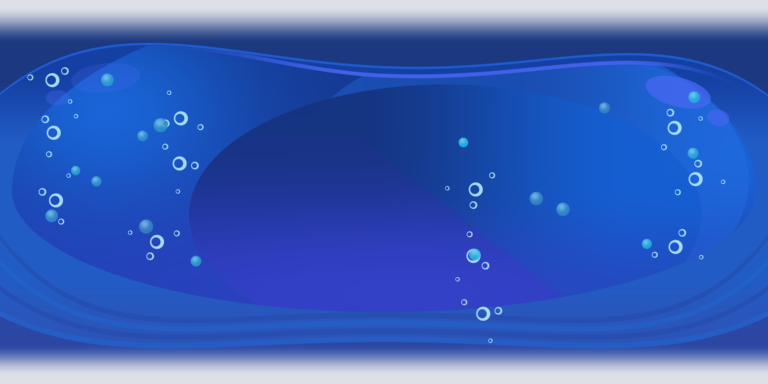
Write a Shadertoy shader that draws this background.

```glsl
const vec3 NAVY = vec3(0.11, 0.22, 0.50);
const vec3 DEEP = vec3(0.17, 0.28, 0.64);
const vec3 MIST = vec3(0.87, 0.88, 0.91);
const vec3 RIM = vec3(0.13, 0.36, 0.77);
const vec3 AZURE = vec3(0.10, 0.41, 0.87);
const vec3 VIOLET = vec3(0.19, 0.24, 0.77);
const vec3 LILAC = vec3(0.27, 0.40, 0.94);
const vec3 FOAM = vec3(0.72, 0.92, 1.0);

float hash(float n) {
    return fract(sin(n * 12.9898) * 4375.85);
}

float cover(float d, float px) {
    return 1.0 - smoothstep(-px, px, d);
}

float ellipse(vec2 q, vec2 r) {
    float k = length(q / r);
    return k * (k - 1.0) / max(length(q / (r * r)), 1e-4);
}

float glow(vec2 q, vec2 r) {
    return exp(-dot(q / r, q / r));
}

vec2 rotate(vec2 q, float a) {
    float c = cos(a), s = sin(a);
    return vec2(c * q.x - s * q.y, s * q.x + c * q.y);
}

// Wavy outline of the pool; u runs from -1 to 1 across the canvas
float topEdge(float u) {
    float s = u * u;
    return 0.825 + 0.244 * s - 0.316 * s * s - 0.014 * sin(3.0 * u);
}

float bottomEdge(float u) {
    float s = u * u;
    return 0.109 - 0.111 * s + 0.178 * s * s;
}

vec3 backdrop(float y) {
    vec3 c = mix(DEEP, NAVY, smoothstep(0.2, 0.85, y));
    float mist = smoothstep(0.885, 0.985, y) + 1.0 - smoothstep(0.02, 0.105, y);
    return mix(c, MIST, mist);
}

// Layered glass between the outline and the water
vec3 rimColor(vec2 p, float u, float px) {
    vec3 c = mix(RIM, vec3(0.08, 0.25, 0.64), smoothstep(0.6, 0.82, p.y));
    c = mix(c, vec3(0.17, 0.33, 0.72), 1.0 - smoothstep(0.12, 0.3, p.y));
    for (int i = 0; i < 4; i++) {
        float k = float(i);
        float y = bottomEdge(u) + 0.008 + 0.021 * k + 0.045 * k * pow(abs(u), 6.0);
        float band = cover(abs(p.y - y) - 0.007, px);
        vec3 tint = mod(k, 2.0) < 0.5 ? vec3(0.12, 0.40, 0.82) : vec3(0.14, 0.28, 0.66);
        c = mix(c, tint, 0.5 * band);
    }
    return c;
}

vec3 waterColor(vec2 p, float px) {
    vec3 c = mix(vec3(0.14, 0.25, 0.72), vec3(0.08, 0.22, 0.57), smoothstep(0.25, 0.8, p.y));
    c = mix(c, AZURE, 0.9 * glow(p - vec2(0.28, 0.71), vec2(0.36, 0.26)));
    c = mix(c, AZURE, 0.85 * smoothstep(1.3, 1.9, p.x) * smoothstep(0.2, 0.6, p.y));
    c = mix(c, AZURE + 0.04, 0.35 * cover(ellipse(p - vec2(1.35, 0.53), vec2(0.60, 0.37)), px));

    // Broad oval sheet, dark at its left and bright at its right
    float oval = cover(ellipse(p - vec2(1.16, 0.44), vec2(0.667, 0.34)), px);
    vec3 sheet = mix(vec3(0.08, 0.20, 0.50), vec3(0.08, 0.37, 0.82), smoothstep(0.9, 1.65, p.x));
    sheet = mix(sheet, vec3(0.14, 0.27, 0.72), 0.8 * (1.0 - smoothstep(0.2, 0.52, p.y)));
    c = mix(c, sheet, oval * 0.95);

    // Violet facet with a slanted right side
    float slant = dot(p - vec2(0.945, 0.633), normalize(vec2(0.78, 1.0)));
    float facet = cover(max(slant, p.y - 0.643), px) * oval;
    vec3 shade = mix(VIOLET, vec3(0.10, 0.20, 0.53), smoothstep(0.24, 0.64, p.y));
    c = mix(c, shade, 0.85 * facet);
    return mix(c, VIOLET + 0.02, 0.65 * glow(p - vec2(1.02, 0.24), vec2(0.5, 0.16)));
}

vec3 addGloss(vec3 c, vec2 p, vec2 center, vec2 r, float tilt, vec4 tint, float px) {
    float a = cover(ellipse(rotate(p - center, tilt), r), px);
    return mix(c, tint.rgb, a * tint.a);
}

vec3 addRing(vec3 c, vec2 q, float r, float alpha, float px) {
    float width = r * (0.22 + 0.1 * q.x / max(length(q), r));
    return mix(c, FOAM, alpha * cover(abs(length(q) - r) - width, px));
}

vec3 addOrb(vec3 c, vec2 q, float r, float vivid, float px) {
    float light = glow(q - r * vec2(-0.2, 0.35), vec2(0.6 * r));
    vec3 teal = mix(vec3(0.20, 0.50, 0.76), vec3(0.10, 0.76, 0.90), vivid);
    return mix(c, mix(teal, FOAM, 0.6 * light), 0.85 * cover(length(q) - r, px));
}

// Ring clusters rise in four columns; orbs alternate between the sides
vec3 addBubbles(vec3 c, vec2 p, float px) {
    vec4 columns = vec4(0.17, 0.44, 1.23, 1.78);
    vec4 heights = vec4(0.80, 0.71, 0.51, 0.68);
    for (int i = 0; i < 12; i++) {
        float k = float(i);
        vec2 center = vec2(columns[i % 4], heights[i % 4] - 0.16 * float(i / 4));
        center += 0.07 * (vec2(hash(k), hash(k + 30.0)) - 0.5);
        c = addRing(c, p - center, 0.015, 0.9, px);
        for (int j = 1; j < 4; j++) {
            float a = 2.4 * float(j) + 6.28 * hash(k + 60.0);
            vec2 offset = (0.025 + 0.016 * float(j)) * vec2(cos(a), sin(a));
            c = addRing(c, p - center - offset, 0.010 - 0.0018 * float(j), 0.85, px);
        }
    }
    for (int i = 0; i < 16; i++) {
        float k = float(i), side = mod(k, 2.0);
        float x = mix(0.12 + 0.42 * hash(k + 7.0), 1.1 + 0.8 * hash(k + 7.0), side);
        vec2 center = vec2(x, 0.32 + 0.5 * fract(k * 0.618));
        c = addOrb(c, p - center, 0.011 + 0.009 * hash(k + 19.0), hash(k + 41.0), px);
    }
    return c;
}

void mainImage(out vec4 fragColor, in vec2 fragCoord) {
    vec2 p = fragCoord / iResolution.y;
    p.x += 1.0 - 0.5 * iResolution.x / iResolution.y;
    float px = 0.9 / iResolution.y, u = p.x - 1.0;
    float top = topEdge(u);
    vec3 c = backdrop(p.y);

    // Glass rim, bright outline and water
    float rim = cover(max(p.y - top, bottomEdge(u) - p.y), px);
    c = mix(c, rimColor(p, u, px), rim);
    c = mix(c, vec3(0.12, 0.36, 0.82), cover(abs(p.y - top) - 0.003, px));
    float lip = top - 0.004 - 0.018 * smoothstep(-0.55, 0.0, u);
    vec2 radius = vec2(0.969, p.y > 0.505 ? 0.487 : 0.318);
    float water = cover(max(ellipse(p - vec2(1.0, 0.505), radius), p.y - lip), px);
    c = mix(c, waterColor(p, px), water);
    float lipFade = smoothstep(-0.6, -0.1, u) * (1.0 - smoothstep(0.6, 0.95, u));
    c = mix(c, vec3(0.25, 0.38, 0.91), lipFade * cover(abs(p.y - lip) - 0.005, px));

    // Oval reflections
    c = addGloss(c, p, vec2(1.766, 0.76), vec2(0.087, 0.038), 0.25, vec4(LILAC, 0.8), px);
    c = addGloss(c, p, vec2(1.87, 0.693), vec2(0.029, 0.021), 0.2, vec4(LILAC, 0.7), px);
    c = addGloss(c, p, vec2(0.275, 0.797), vec2(0.09, 0.038), -0.1, vec4(LILAC, 0.25), px);
    c = addGloss(c, p, vec2(0.15, 0.745), vec2(0.031, 0.02), 0.0, vec4(LILAC, 0.35), px);
    fragColor = vec4(addBubbles(c, p, px), 1.0);
}
```
